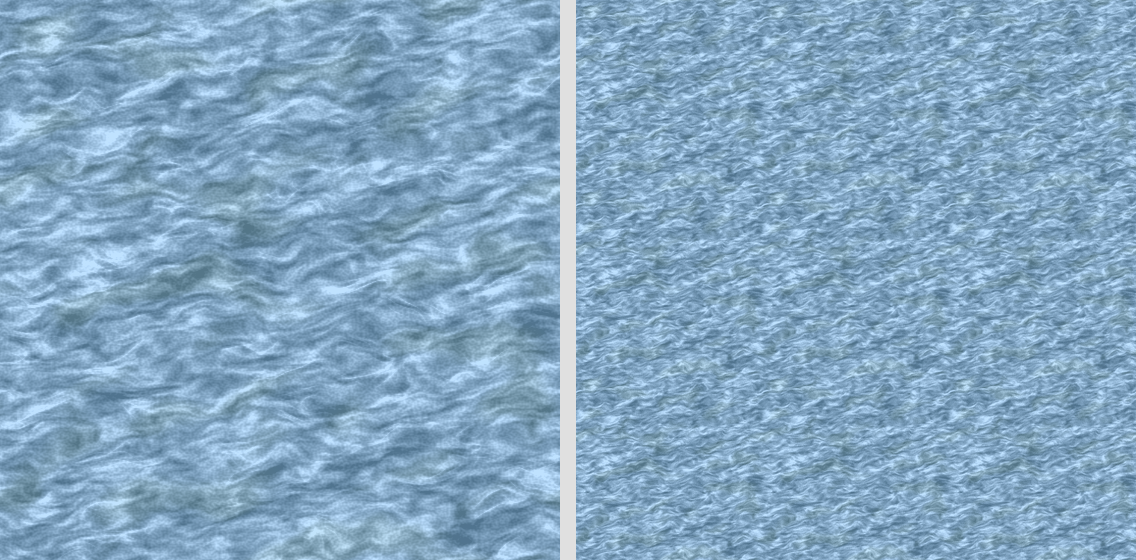
Left, the tile; right, the same tile 3 across and 3 down.
Reproduce this texture procedurally as a Shadertoy shader.

```glsl
// Wind-ruffled blue water: slanted, stretched gradient noise in several sizes
// is bent by a slow warp, topped with thin pale crests and a fine grain.
// Every layer lives on a sheared lattice that wraps at the canvas edges.

#define DEEP  vec3(0.375, 0.515, 0.625)
#define MID   vec3(0.507, 0.647, 0.766)
#define LIGHT vec3(0.680, 0.820, 0.945)
#define MOSS  vec3(0.012, 0.006, -0.030)
#define CONTRAST 0.58
#define WARP 0.011
#define CREST 1.5
#define GRAIN 0.24

const float TAU = 6.2831853;

// Integer hash of a lattice cell, 0..1
float hash(ivec2 cell, int seed) {
    uint h = uint(cell.x) * 1597334677u ^ uint(cell.y) * 3812015801u;
    h ^= uint(seed) * 2654435769u;
    h = (h ^ (h >> 16)) * 2246822519u;
    h = (h ^ (h >> 13)) * 3266489917u;
    h ^= h >> 16;
    return float(h & 65535u) / 65536.0;
}

// Slope of the noise at one corner; grid = columns, rows, rows risen per width
float corner(ivec2 cell, vec2 offset, ivec3 grid, int seed) {
    int turns = int(floor(float(cell.x) / float(grid.x)));
    cell.x -= turns * grid.x;
    cell.y += turns * grid.z;
    cell.y -= int(floor(float(cell.y) / float(grid.y))) * grid.y;
    float angle = TAU * hash(cell, seed);
    return dot(vec2(cos(angle), sin(angle)), offset);
}

// Tileable slanted gradient noise with roughly unit deviation
float noise(vec2 uv, ivec3 grid, int seed) {
    vec3 g = vec3(grid);
    vec2 p = vec2(g.x * uv.x, g.y * uv.y - g.z * uv.x);
    vec2 base = floor(p), f = p - base;
    ivec2 cell = ivec2(base);
    vec2 w = f * f * f * (f * (f * 6.0 - 15.0) + 10.0);
    float a = corner(cell, f, grid, seed);
    float b = corner(cell + ivec2(1, 0), f - vec2(1, 0), grid, seed);
    float c = corner(cell + ivec2(0, 1), f - vec2(0, 1), grid, seed);
    float d = corner(cell + ivec2(1, 1), f - vec2(1, 1), grid, seed);
    return mix(mix(a, b, w.x), mix(c, d, w.x), w.y) / 0.216;
}

// Thin bright line where the noise crosses zero
float ridge(float n) {
    float r = max(1.0 - 0.6 * abs(n), 0.0);
    return r * r * r;
}

void mainImage(out vec4 fragColor, in vec2 fragCoord) {
    vec2 uv = fragCoord / iResolution.xy;

    // Uneven bending of the wave lines
    vec2 p = uv;
    p.y += WARP * 0.50 * noise(uv, ivec3(7, 10, 2), 1);
    p.y += WARP * 0.30 * noise(uv, ivec3(17, 26, 3), 2);
    p.x += WARP * 0.60 * noise(uv, ivec3(11, 19, 2), 3);

    // Broad patches, waves and ripples, including a crossing set
    float swell = noise(p, ivec3(4, 9, 3), 4);
    float waves = noise(p, ivec3(8, 24, 7), 5);
    float tone = 0.36 * swell + 0.46 * waves;
    tone += 0.50 * noise(p, ivec3(14, 46, 10), 6);
    tone += 0.30 * noise(p, ivec3(18, 58, -9), 7);
    tone += 0.44 * noise(p, ivec3(26, 82, 13), 8);
    tone += 0.28 * noise(p, ivec3(52, 134, 14), 9);

    // Pale crests, stronger on the lit sides of the waves
    float lit = smoothstep(-0.3, 1.6, waves + 0.6 * noise(p, ivec3(10, 22, 4), 10));
    float crest = ridge(noise(p, ivec3(13, 40, 9), 11));
    crest += 0.6 * ridge(noise(p, ivec3(22, 60, -7), 12));
    tone += CREST * lit * (crest - 0.45) - 0.06;

    // Fine grain
    tone += GRAIN * noise(uv, ivec3(190, 246, 0), 13);

    // Tone to water colour, with a faint moss tint in broad patches
    tone = clamp(tone, -2.5, 2.4) * CONTRAST;
    vec3 colour = MID + (LIGHT - MID) * max(tone, 0.0) + (DEEP - MID) * max(-tone, 0.0);
    float moss = smoothstep(0.1, 1.9, noise(p, ivec3(6, 13, 3), 14) - 0.4 * tone);
    colour += MOSS * moss;

    fragColor = vec4(clamp(colour, 0.0, 1.0), 1.0);
}
```
